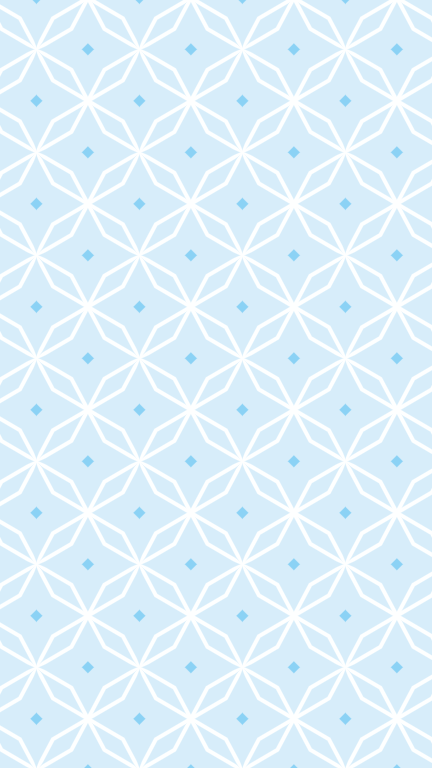
Give the GLSL for this pattern, as a Shadertoy shader.

```glsl
const vec3 GROUND_COLOR = vec3(0.842, 0.930, 0.981);
const vec3 LINE_COLOR = vec3(0.995, 1.0, 1.0);
const vec3 DOT_COLOR = vec3(0.545, 0.822, 0.960);

// Lengths in canvas widths
const float STEP = 0.1192;                  // half of one repeat
const vec2 ORIGIN = vec2(0.0843, 0.2331);   // one star centre

// Lengths in lattice steps
const vec2 PETAL_SPREAD = vec2(0.18, -0.103);
const float LINE_HALF_WIDTH = 0.039;
const float PINCH_WIDTH = 0.55;             // line scale at the finer stars
const float PINCH_REACH = 0.22;
const float DOT_RADIUS = 0.117;

float segmentDistance(vec2 p, vec2 a, vec2 b) {
    vec2 ab = b - a;
    float t = clamp(dot(p - a, ab) / dot(ab, ab), 0.0, 1.0);
    return length(p - a - ab * t);
}

// Outline of a four-sided petal joining two opposite corners of the unit cell
float petalDistance(vec2 p) {
    vec2 sideA = vec2(0.5) + PETAL_SPREAD;
    vec2 sideB = vec2(0.5) - PETAL_SPREAD;
    float nearStart = min(segmentDistance(p, vec2(0.0), sideA),
                          segmentDistance(p, vec2(0.0), sideB));
    float nearEnd = min(segmentDistance(p, vec2(1.0), sideA),
                        segmentDistance(p, vec2(1.0), sideB));
    return min(nearStart, nearEnd);
}

float diamondDistance(vec2 p, float radius) {
    return (abs(p.x) + abs(p.y) - radius) * inversesqrt(2.0);
}

float coverage(float distanceToEdge, float pixel) {
    return smoothstep(0.75 * pixel, -0.75 * pixel, distanceToEdge);
}

void mainImage(out vec4 fragColor, in vec2 fragCoord) {
    vec2 lattice = (fragCoord / iResolution.x - ORIGIN) / STEP;
    float pixel = 1.0 / (iResolution.x * STEP);

    // Mirror every repeat into one cell: stars at (0,0) and (1,1)
    vec2 cell = abs(mod(lattice + 1.0, 2.0) - 1.0);

    // Petal outlines, narrowed toward every other star
    float taper = mix(PINCH_WIDTH, 1.0, smoothstep(0.0, PINCH_REACH, length(cell)));
    float line = petalDistance(cell) - LINE_HALF_WIDTH * taper;

    // Diamonds in the two remaining corners
    float dots = min(diamondDistance(cell - vec2(1.0, 0.0), DOT_RADIUS),
                     diamondDistance(cell - vec2(0.0, 1.0), DOT_RADIUS));

    vec3 color = mix(GROUND_COLOR, DOT_COLOR, coverage(dots, pixel));
    color = mix(color, LINE_COLOR, coverage(line, pixel));
    fragColor = vec4(color, 1.0);
}
```
